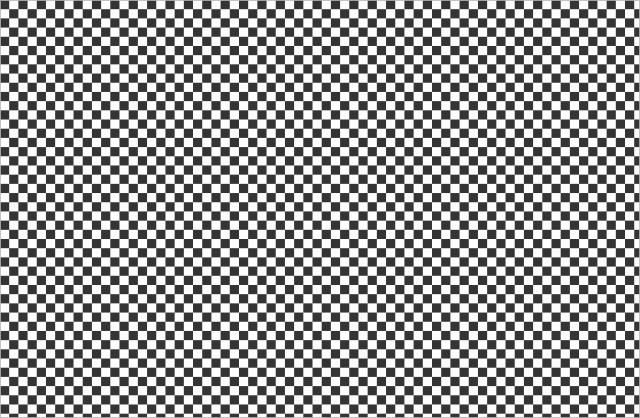
A Shadertoy shader for this pattern:

```glsl
#define CELLS vec2(69.63, 45.47)   // squares across and down
#define DARK vec3(0.203)
#define LIGHT vec3(0.992)
#define FRAME_COLOR vec3(0.72)
#define FRAME_WIDTH 0.0013         // share of the canvas width

// Box-filtered square wave: +1 on even cells, -1 on odd cells
vec2 squareWave(vec2 cell, vec2 pixel) {
    vec2 edgeDistance = abs(mod(cell - 0.5, 2.0) - 1.0) - 0.5;
    return clamp(2.0 * edgeDistance / pixel, -1.0, 1.0);
}

// Pixel coverage of the thin line along the canvas border
float frameCoverage(vec2 fragCoord) {
    vec2 inset = min(fragCoord, iResolution.xy - fragCoord);
    float nearest = min(inset.x, inset.y);
    return clamp(FRAME_WIDTH * iResolution.x - nearest + 0.5, 0.0, 1.0);
}

void mainImage(out vec4 fragColor, in vec2 fragCoord) {
    // Cells are counted from the upper left corner
    vec2 uv = fragCoord / iResolution.xy;
    vec2 cell = vec2(uv.x, 1.0 - uv.y) * CELLS;

    // Checkerboard: dark where column and row have equal parity
    vec2 wave = squareWave(cell, CELLS / iResolution.xy);
    float darkness = 0.5 + 0.5 * wave.x * wave.y;
    vec3 color = mix(LIGHT, DARK, darkness);

    // Fine border line
    color = mix(color, FRAME_COLOR, frameCoverage(fragCoord));
    fragColor = vec4(color, 1.0);
}
```
